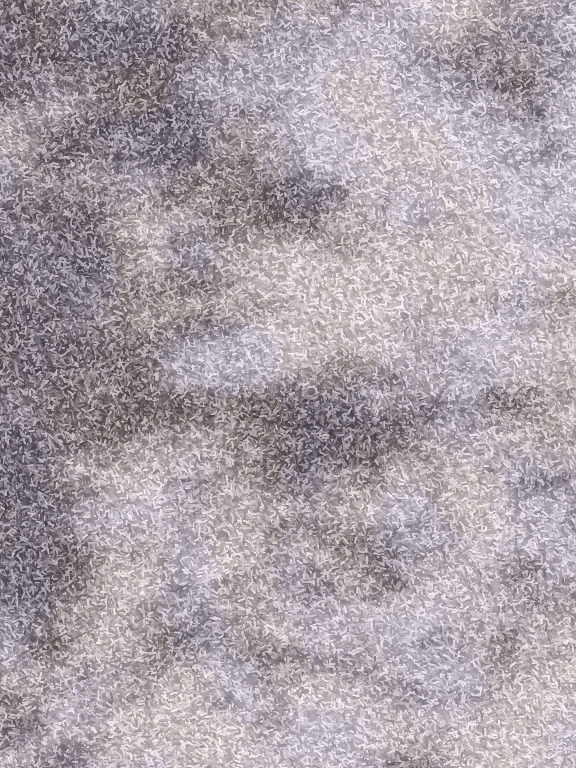
This texture is drawn by a Shadertoy shader. Its source:

```glsl
// Draws a silvery lilac shag rug: cloudy dark patches under short tangled fibres.

const vec3 WARM_TINT = vec3(0.030, -0.016, -0.013);
const vec3 COOL_TINT = vec3(0.004, -0.030, 0.030);
const float FIBRE_CELL = 0.006;

vec3 hash3(vec2 cell, float seed) {
    vec3 q = fract(vec3(cell.xyx + seed * 17.3) * vec3(0.1031, 0.1030, 0.0973));
    q += dot(q, q.yxz + 33.33);
    return fract((q.xxy + q.yzz) * q.zyx);
}

// Smooth cellular noise: random values blended around jittered points.
float cellNoise(vec2 p, float seed) {
    vec2 cell = floor(p);
    float total = 0.0, weights = 0.0001;
    for (int j = -1; j <= 1; j++)
    for (int i = -1; i <= 1; i++) {
        vec2 id = cell + vec2(i, j);
        vec3 h = hash3(id + 200.0, seed);
        vec2 d = p - id - mix(vec2(0.2), vec2(0.8), h.xy);
        float w = max(0.0, 1.0 - dot(d, d) / 1.44);
        w *= w * w;
        total += w * h.z;
        weights += w;
    }
    return total / weights;
}

float layeredNoise(vec2 p, float seed) {
    float total = 0.0, weights = 0.0, gain = 1.0;
    for (int i = 0; i < 5; i++) {
        total += gain * cellNoise(p, seed + float(i));
        weights += gain;
        gain *= 0.66;
        p = p * 2.1 + 3.7;
    }
    return total / weights;
}

vec2 rotate(vec2 p, float angle) {
    float c = cos(angle), s = sin(angle);
    return vec2(c * p.x + s * p.y, c * p.y - s * p.x);
}

float softEllipse(vec2 p, vec2 centre, vec2 radius, float angle) {
    vec2 d = rotate(p - centre, angle) / radius;
    return exp(-dot(d, d));
}

// Broad areas where the pile is brushed away from the light.
float brushedAreas(vec2 p) {
    float area = 0.95 * smoothstep(0.27, 0.08, p.x) * mix(0.65, 1.0, smoothstep(0.22, 0.42, p.y));
    area = max(area, softEllipse(p, vec2(0.16, 0.95), vec2(0.22, 0.12), -0.3));
    area = max(area, softEllipse(p, vec2(0.61, 0.90), vec2(0.13, 0.09), 0.0));
    area = max(area, softEllipse(p, vec2(0.42, 0.42), vec2(0.24, 0.05), 0.28));
    area = max(area, 0.7 * softEllipse(p, vec2(0.20, 0.10), vec2(0.22, 0.12), 0.2));
    return area - 0.5 * softEllipse(p, vec2(0.20, 0.72), vec2(0.04, 0.10), 0.1);
}

float darkness(vec2 p) {
    vec2 warp = vec2(cellNoise(p * 9.0, 21.0), cellNoise(p * 9.0, 22.0)) - 0.5;
    float clouds = layeredNoise(rotate(p, 0.2) * vec2(5.0, 8.0), 3.0);
    return smoothstep(0.0, 1.0, 0.22 + 0.5 * brushedAreas(p + 0.07 * warp) + 2.3 * (clouds - 0.5));
}

float segmentDistance(vec2 p, float angle, float halfLength) {
    vec2 q = rotate(p, angle);
    q.x -= clamp(q.x, -halfLength, halfLength);
    return length(q);
}

vec3 yarnColour(float grey, float cool) {
    return clamp(grey, 0.17, 0.95) + mix(WARM_TINT, COOL_TINT, cool);
}

// Paints one layer of short strands over the colour below.
vec3 fibreLayer(vec3 below, vec2 p, float seed, float tone, float dark, float cool, float pixel) {
    vec2 q = p / FIBRE_CELL + seed * 0.37;
    vec2 cell = floor(q);
    for (int j = -1; j <= 1; j++)
    for (int i = -1; i <= 1; i++) {
        vec2 id = cell + vec2(i, j);
        vec3 place = hash3(id, seed);
        vec3 look = hash3(id, seed + 5.0);
        float angle = -0.5 + (place.z - 0.5) * mix(2.4, 3.1, dark);
        float d = segmentDistance((q - id - place.xy) * FIBRE_CELL, angle, mix(0.002, 0.0042, look.y));
        float cover = 1.0 - smoothstep(-0.5 * pixel, 0.5 * pixel, d - 0.0012);
        float grey = tone + (look.x - 0.5) * mix(0.36, 0.50, dark);
        below = mix(below, yarnColour(grey, clamp(cool + look.z - 0.5, 0.0, 1.0)), cover);
    }
    return below;
}

void mainImage(out vec4 fragColor, in vec2 fragCoord) {
    float pixel = 1.0 / iResolution.y;
    vec2 p = fragCoord * pixel;

    // Cloudy tone and tint of the pile
    float dark = darkness(p);
    float tone = 0.79 - 0.28 * dark;
    float cool = clamp(0.5 + 2.0 * (cellNoise(p * 14.0, 40.0) - 0.5), 0.0, 1.0);

    // Shadowed gaps, then strands on top
    vec3 colour = yarnColour(tone - mix(0.10, 0.20, dark), cool);
    for (int i = 0; i < 3; i++)
        colour = fibreLayer(colour, p, 60.0 + 9.0 * float(i), tone, dark, cool, pixel);

    fragColor = vec4(colour, 1.0);
}
```
